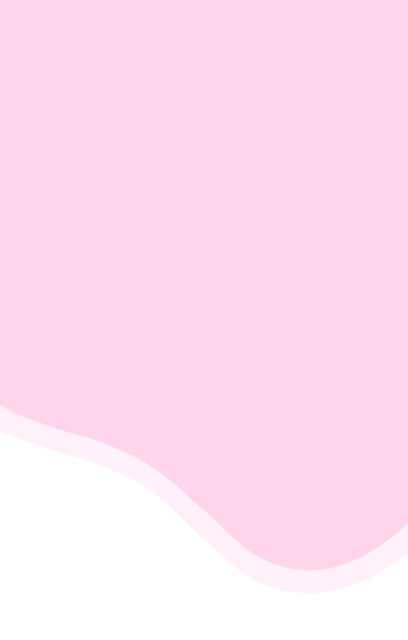
Reproduce this background procedurally as a Shadertoy shader.

```glsl
// Draws a flat pink field ending in a smooth wave, with a pale band below it, over white.

const vec3 PINK = vec3(1.0, 0.837, 0.927);
const vec3 PALE_PINK = vec3(1.0, 0.947, 0.98);
const vec3 WHITE = vec3(1.0);

// Edge heights at even steps across the width; first and last lie outside the canvas.
const int SPANS = 8;
const float PINK_EDGE[11] = float[11](
    0.4324, 0.3672, 0.3332, 0.3085, 0.2693, 0.2028,
    0.1330, 0.1088, 0.1264, 0.1819, 0.2745);
const float BAND_EDGE[11] = float[11](
    0.3737, 0.3267, 0.2974, 0.2719, 0.2302, 0.1571,
    0.0932, 0.0736, 0.0886, 0.1349, 0.2080);

// Catmull-Rom curve through the knots.
float waveHeight(float x, float knots[11]) {
    float position = clamp(x, 0.0, 1.0) * float(SPANS);
    int i = min(int(position), SPANS - 1);
    float t = position - float(i);
    float a = knots[i], b = knots[i + 1], c = knots[i + 2], d = knots[i + 3];
    float startSlope = 0.5 * (c - a);
    float endSlope = 0.5 * (d - b);
    float rise = c - b;
    return b + t * (startSlope
        + t * (3.0 * rise - 2.0 * startSlope - endSlope
        + t * (startSlope + endSlope - 2.0 * rise)));
}

// Coverage of the area above a wave, softened over one pixel.
float aboveWave(vec2 uv, float knots[11]) {
    float height = uv.y - waveHeight(uv.x, knots);
    float pixel = length(vec2(dFdx(height), dFdy(height)));
    return clamp(height / pixel + 0.5, 0.0, 1.0);
}

void mainImage(out vec4 fragColor, in vec2 fragCoord) {
    vec2 uv = fragCoord / iResolution.xy;

    // Layers from back to front.
    vec3 color = mix(WHITE, PALE_PINK, aboveWave(uv, BAND_EDGE));
    color = mix(color, PINK, aboveWave(uv, PINK_EDGE));
    fragColor = vec4(color, 1.0);
}
```
